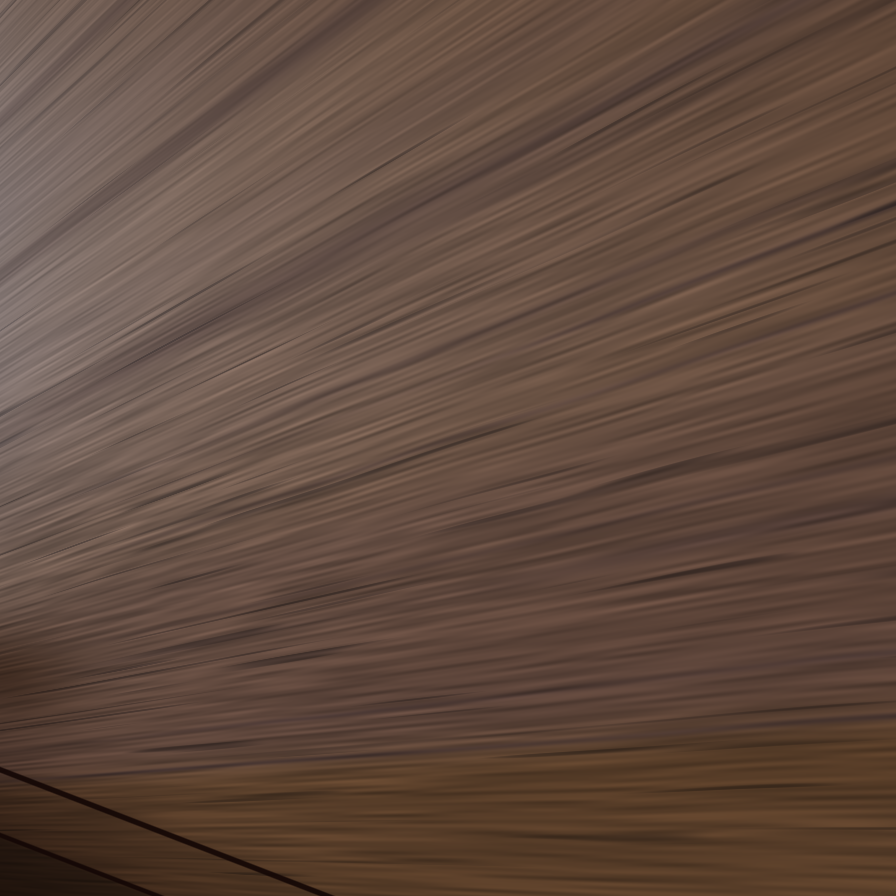
This texture is drawn by a Shadertoy shader. Its source:

```glsl
// Brown wood veneer seen at a raking angle, its grain fanning out from a point off the left edge.
// Streaks are stretched noise in (log distance, fan height) coordinates, shaded by broad dark
// bands, a cool glow at the left and two dark grooves across the lower left corner.

const vec2  FAN_ORIGIN    = vec2(-0.84, 0.065);
const vec3  WOOD          = vec3(0.356, 0.256, 0.194);
const vec3  RED_WOOD      = vec3(0.342, 0.246, 0.200);
const vec3  GOLD_WOOD     = vec3(0.338, 0.235, 0.155);
const vec3  BAND_COLOR    = vec3(0.215, 0.165, 0.172);
const vec3  GLOW_COLOR    = vec3(0.185, 0.208, 0.228);
const vec3  EDGE_GLOW     = vec3(-0.025, 0.000, 0.028);
const vec3  GROOVE_COLOR  = vec3(0.075, 0.025, 0.018);
const float GLOW_HEIGHT   = 0.68;
const float GLOW_FALLOFF  = 1.75;
const float GRAIN_AMOUNT  = 0.36;
const float RELIEF_AMOUNT = 0.26;
const float RIPPLE_AMOUNT = 0.16;
const float PORE_AMOUNT   = 0.30;
const float GROOVE_SLOPE  = 0.386;

// Dark bands: fan height, half width, strength, x where they set in.
const int BAND_COUNT = 11;
const vec4 BANDS[BAND_COUNT] = vec4[](
    vec4(0.865, 0.008, 0.38, -0.20), vec4(0.693, 0.011, 0.40, -0.20),
    vec4(0.520, 0.016, 0.66,  0.08), vec4(0.494, 0.008, 0.25,  0.45),
    vec4(0.410, 0.003, 0.45,  0.25), vec4(0.388, 0.002, 0.60,  0.58),
    vec4(0.343, 0.002, 0.60,  0.15), vec4(0.259, 0.002, 0.50,  0.18),
    vec4(0.236, 0.005, 0.45,  0.60), vec4(0.160, 0.002, 0.55,  0.20),
    vec4(0.127, 0.002, 0.85,  0.05));

float hash(ivec2 cell) {
    uvec2 q = uvec2(cell) * uvec2(1597u, 3571u);
    uint n = (q.x ^ (q.y << 7)) * 26699u + q.y;
    n = (n ^ (n >> 13)) * 48271u;
    n = (n ^ (n >> 15)) * 31337u;
    return float((n >> 8) & 65535u) / 65535.0;
}

// One row of smooth noise, shifted at random so that streak ends do not line up.
float rowNoise(float x, int row) {
    x += 37.0 * hash(ivec2(911, row));
    float i = floor(x);
    float f = x - i;
    f = f * f * (3.0 - 2.0 * f);
    return mix(hash(ivec2(int(i), row)), hash(ivec2(int(i) + 1, row)), f);
}

float streaks(vec2 p) {
    float row = floor(p.y);
    float f = p.y - row;
    f = f * f * (3.0 - 2.0 * f);
    return mix(rowNoise(p.x, int(row)), rowNoise(p.x, int(row) + 1), f);
}

float grain(vec2 g) {
    return 0.20 * streaks(g * vec2(6.0, 105.0))
         + 0.36 * streaks(g * vec2(9.0, 225.0) + 51.0)
         + 0.44 * streaks(g * vec2(15.0, 410.0) + 93.0);
}

vec3 baseColor(vec2 uv, vec2 g) {
    vec3 color = WOOD;
    float red = smoothstep(0.12, 0.15, g.y) * (1.0 - smoothstep(0.24, 0.36, g.y));
    color = mix(color, RED_WOOD, red);
    color = mix(color, GOLD_WOOD, 1.0 - smoothstep(0.110, 0.135, g.y));

    // Slow shifts between golden and reddish boards of grain
    float tone = streaks(g * vec2(1.5, 17.0) + 7.0) - 0.5;
    color *= 1.0 + tone * vec3(0.09, 0.11, 0.09);
    color *= 1.0 + (streaks(g * vec2(2.0, 31.0) + 23.0) - 0.5) * vec3(0.04, 0.06, 0.11);

    // Cool light from the left, reaching further up than down
    float dy = uv.y - GLOW_HEIGHT;
    float spread = dy > 0.0 ? 0.50 : 0.36;
    float rise = exp(-dy * dy / (spread * spread));
    return color + rise * (GLOW_COLOR * exp(-GLOW_FALLOFF * uv.x) + EDGE_GLOW * exp(-6.0 * uv.x));
}

vec3 addBands(vec3 color, vec2 uv, vec2 g) {
    float breakup = 0.5 + 0.9 * streaks(g * vec2(4.0, 170.0) + 15.0);
    for (int i = 0; i < BAND_COUNT; i++) {
        vec4 band = BANDS[i];
        float d = (g.y - band.x) / band.y;
        float reach = smoothstep(band.w - 0.15, band.w + 0.15, uv.x);
        float cover = band.z * exp(-d * d) * mix(0.3, 1.0, reach) * breakup;
        color = mix(color, mix(BAND_COLOR, color, 0.25), min(cover, 0.9));
    }
    return color;
}

float grooveDistance(vec2 uv, float height) {
    return (uv.y + GROOVE_SLOPE * uv.x - height) / sqrt(1.0 + GROOVE_SLOPE * GROOVE_SLOPE);
}

void mainImage(out vec4 fragColor, in vec2 fragCoord) {
    vec2 uv = fragCoord / iResolution.xy;
    float pixel = 1.0 / iResolution.y;

    // Fan coordinates: log distance along the grain, height where it meets the left edge
    vec2 ray = uv - FAN_ORIGIN;
    vec2 g = vec2(log(ray.x), FAN_ORIGIN.y - FAN_ORIGIN.x * ray.y / ray.x);
    g.y += 0.002 * (streaks(g * vec2(9.0, 12.0)) - 0.5);

    vec3 color = addBands(baseColor(uv, g), uv, g);

    // Fine grain, softer toward the upper left
    float contrast = mix(1.0, 0.55, smoothstep(0.40, 0.72, g.y));
    float fiber = grain(g);
    float relief = fiber - grain(g + vec2(0.01, 0.0022));
    color *= 1.0 + contrast * (GRAIN_AMOUNT * (fiber - 0.5) + RELIEF_AMOUNT * relief);

    // Short ripples where the light grazes the lower left
    vec2 ripplePos = (uv - vec2(0.18, 0.40)) / vec2(0.42, 0.20);
    float ripple = streaks(g * vec2(28.0, 230.0) + 37.0) - 0.5;
    color *= 1.0 + RIPPLE_AMOUNT * ripple * exp(-dot(ripplePos, ripplePos));

    // Sparse, long, thin pores
    float pores = smoothstep(0.80, 0.97, streaks(g * vec2(5.0, 260.0) + 71.0));
    color *= 1.0 - PORE_AMOUNT * contrast * pores * vec3(1.0, 0.97, 0.88);

    // Shadows at the lower left
    vec2 patchOffset = (uv - vec2(0.0, 0.245)) / vec2(0.09, 0.05);
    color *= 1.0 - vec3(0.30, 0.37, 0.45) * exp(-dot(patchOffset, patchOffset));
    float shade = smoothstep(-0.1, 0.42, uv.x + 1.2 * uv.y);
    color *= mix(vec3(0.55, 0.46, 0.43), vec3(1.0), shade);

    // Grooves and the darker strip below them
    float upper = grooveDistance(uv, 0.141);
    float lower = grooveDistance(uv, 0.068);
    color *= mix(0.65, 1.0, smoothstep(-0.006, 0.006, lower));
    color *= mix(0.92, 1.0, smoothstep(-0.01, 0.01, upper));
    float cut = max(1.0 - smoothstep(0.003 - pixel, 0.003 + pixel, abs(upper)),
                    1.0 - smoothstep(0.0025 - pixel, 0.0025 + pixel, abs(lower)));
    color = mix(color, GROOVE_COLOR, 0.92 * cut);

    fragColor = vec4(clamp(color, 0.0, 1.0), 1.0);
}
```
